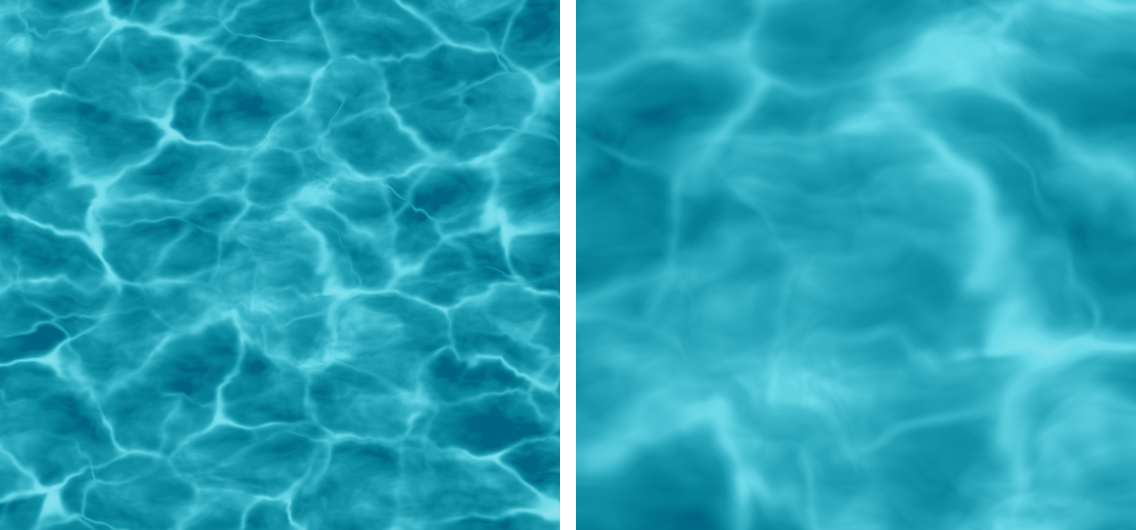
Left: the whole. Right: its middle third, enlarged.
A WebGL 1 fragment shader for this texture:

```glsl
precision highp float;
// Sunlit turquoise pool water with a web of bright caustic lines.

uniform vec2 u_resolution;

vec2 hash2(vec2 cell) {
  vec2 q = vec2(dot(cell, vec2(127.1, 311.7)), dot(cell, vec2(269.5, 183.3)));
  return fract(sin(q) * 43758.5453);
}

// Layered sines, each octave turned and bent by the one before; about -1 to 1.
float ripples(vec2 p) {
  float sum = 0.0;
  float amplitude = 0.6;
  for (int i = 0; i < 5; i++) {
    float wave = sin(p.x + 1.3 * sin(p.y * 0.8)) * cos(p.y + 0.9 * sin(p.x * 0.7));
    sum += amplitude * wave;
    p = mat2(0.8, 0.6, -0.6, 0.8) * p * 1.75 + vec2(2.7, 1.1) + 0.5 * wave;
    amplitude *= 0.62;
  }
  return sum;
}

// Cellular noise: x = gap to nearest border, y = gap to nearest junction, z = cell tone.
vec3 cellWeb(vec2 p) {
  vec2 base = floor(p);
  float f1 = 9.0, f2 = 9.0, f3 = 9.0, tone = 0.0;
  for (int j = -2; j <= 2; j++) {
    for (int i = -2; i <= 2; i++) {
      vec2 cell = base + vec2(float(i), float(j));
      vec2 rnd = hash2(cell);
      float d = length(cell + rnd - p);
      if (d < f1) {
        f3 = f2; f2 = f1; f1 = d;
        tone = fract(rnd.x * 7.3 + rnd.y * 3.1);
      } else if (d < f2) {
        f3 = f2; f2 = d;
      } else {
        f3 = min(f3, d);
      }
    }
  }
  return vec3(f2 - f1, f3 - f1, tone);
}

float bell(float x, float width) {
  return exp(-x * x / (width * width));
}

// Deep teal through turquoise to pale glints.
vec3 waterColor(float light) {
  vec3 c = mix(vec3(0.0, 0.40, 0.52), vec3(0.02, 0.50, 0.59), clamp(light * 5.0 + 0.3, 0.0, 1.0));
  c = mix(c, vec3(0.07, 0.57, 0.65), clamp(light * 5.0 - 0.8, 0.0, 1.0));
  c = mix(c, vec3(0.15, 0.64, 0.72), clamp(light * 5.0 - 1.9, 0.0, 1.0));
  c = mix(c, vec3(0.25, 0.73, 0.80), clamp(light * 5.0 - 2.9, 0.0, 1.0));
  c = mix(c, vec3(0.42, 0.85, 0.91), clamp(light * 5.0 - 3.9, 0.0, 1.0));
  return mix(c, vec3(0.72, 0.92, 0.94), clamp(light * 2.5 - 2.5, 0.0, 1.0));
}

void main() {
  vec2 p = gl_FragCoord.xy / u_resolution.y;

  // Bend the plane so that the web curves like refracted light.
  vec2 bend = vec2(ripples(p * 9.0 + 3.0), ripples(p * 9.0 + 17.0));
  vec2 q = p * vec2(5.0, 6.8) + 0.22 * bend;
  vec3 web = cellWeb(q);
  vec3 faintWeb = cellWeb(q * vec2(1.05, 1.3) + 0.2 * bend.yx + 31.7);

  // Lines fade in and out along their length.
  float strength = smoothstep(-0.6, 0.7, ripples(p * 14.0 + 40.0));
  float faintStrength = smoothstep(-0.4, 0.8, ripples(p * 12.0 + 71.0));

  // Shade in the water: broad clouds, fine level streaks and a tone for each cell.
  float light = 0.21 + 0.40 * ripples(p * vec2(15.0, 23.0) + 5.0);
  light += 0.15 * ripples(p * vec2(24.0, 62.0) + 2.0 * bend);
  light += 0.32 * (web.z - 0.5) * smoothstep(0.0, 0.15, web.x);
  light += 0.22 * (faintWeb.z - 0.5) * smoothstep(0.0, 0.2, faintWeb.x);

  // Soft glow beside the lines of both webs.
  light += 0.24 * exp(-web.x * 5.0) + 0.15 * exp(-faintWeb.x * 5.0);

  // Faint lines, then main lines, then hot junctions lift the water to their own level.
  light = mix(light, max(light, 0.85), 0.65 * faintStrength * bell(faintWeb.x, 0.075));
  light = mix(light, max(light, 0.98), (0.3 + 0.6 * strength) * bell(web.x, 0.08));
  light = mix(light, max(light, 1.25), 0.65 * strength * bell(web.y, 0.17));

  gl_FragColor = vec4(waterColor(light), 1.0);
}
```
